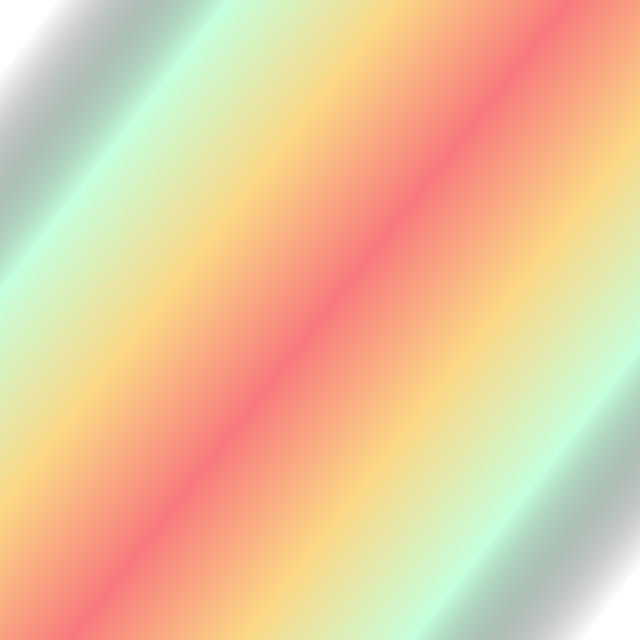
This background is drawn by a Shadertoy shader. Its source:

```glsl
#define TILT_DEGREES 38.0
#define BAND_WIDTH 0.2106
#define CORAL vec3(0.969, 0.475, 0.490)
#define AMBER vec3(0.984, 0.843, 0.525)
#define MINT  vec3(0.776, 1.000, 0.867)
#define PAPER vec3(1.0)

// Mirrored ramp: coral core, amber, mint, then clear black
vec4 bandColor(float stop) {
    vec3 color = mix(CORAL, AMBER, clamp(stop, 0.0, 1.0));
    color = mix(color, MINT, clamp(stop - 1.0, 0.0, 1.0));
    float fade = clamp(stop - 2.0, 0.0, 1.0);
    return vec4(color * (1.0 - fade), 1.0 - fade);
}

void mainImage(out vec4 fragColor, in vec2 fragCoord) {
    vec2 p = (fragCoord - 0.5 * iResolution.xy) / iResolution.y;

    // Distance from the diagonal core line, counted in bands
    float tilt = radians(TILT_DEGREES);
    vec2 across = vec2(cos(tilt), -sin(tilt));
    float stop = abs(dot(p, across)) / BAND_WIDTH;

    // Lay the fading bands over white paper
    vec4 band = bandColor(stop);
    fragColor = vec4(mix(PAPER, band.rgb, band.a), 1.0);
}
```
